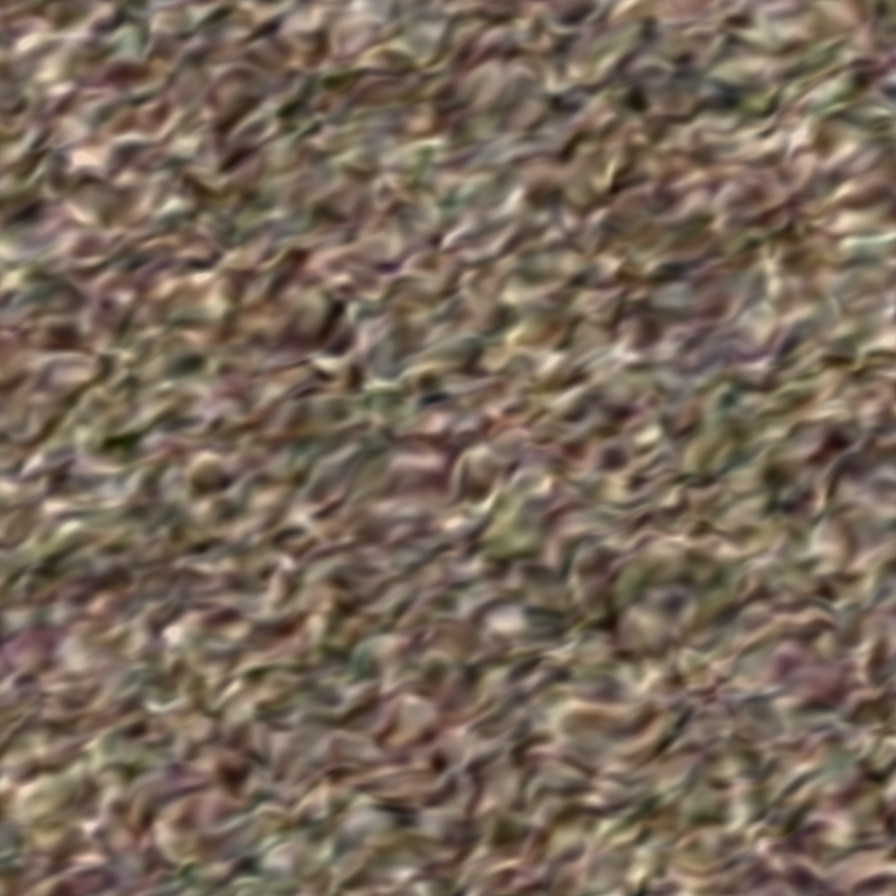
A Shadertoy shader for this texture:

```glsl
// Matted dry ground cover: short, slanted fibres in brown, with faint colour casts.
// Layers of stretched, warped gradient noise set the tone; slower layers tint it,
// and a sparse scatter of pale chips with dark undersides adds the accents.

const vec3 MEAN_BROWN = vec3(0.473, 0.411, 0.352);
const vec3 TONE_STEP = vec3(0.122, 0.119, 0.111);
const vec3 WARM_CAST = vec3(0.014, 0.001, -0.016);
const vec3 GREEN_CAST = vec3(-0.010, 0.009, -0.007);
const float CHIP_GRID = 6.0;
const float CHIP_SHARE = 0.32;

// Integer hash: two random values in 0..1 for a cell and a seed.
vec2 hash2(ivec2 cell, int seed) {
    uvec3 v = uvec3(ivec3(cell, seed)) * 1664525u + 1013904223u;
    v.x += v.y * v.z;
    v.y += v.z * v.x;
    v.z += v.x * v.y;
    v ^= v >> 16u;
    v.x += v.y * v.z;
    v.y += v.z * v.x;
    return vec2(v.xy >> 16u) / 65535.0;
}

vec2 rotate(vec2 p, float angle) {
    float c = cos(angle), s = sin(angle);
    return vec2(c * p.x + s * p.y, c * p.y - s * p.x);
}

float cornerSlope(ivec2 cell, vec2 offset, int seed) {
    return dot(hash2(cell, seed) * 2.0 - 1.0, offset);
}

// Gradient noise scaled to a standard deviation of about one.
float noise(vec2 p, int seed) {
    ivec2 cell = ivec2(floor(p));
    vec2 f = fract(p);
    vec2 w = f * f * f * (f * (f * 6.0 - 15.0) + 10.0);
    float low = mix(cornerSlope(cell, f, seed),
                    cornerSlope(cell + ivec2(1, 0), f - vec2(1, 0), seed), w.x);
    float high = mix(cornerSlope(cell + ivec2(0, 1), f - vec2(0, 1), seed),
                     cornerSlope(cell + ivec2(1, 1), f - vec2(1, 1), seed), w.x);
    return 5.7 * mix(low, high, w.y);
}

// Noise drawn out along a direction; density counts cells along and across it.
float fibres(vec2 p, float angle, vec2 density, int seed) {
    return noise(rotate(p, angle) * density, seed);
}

vec2 warp(vec2 p, float density, float amount, int seed) {
    return p + amount * vec2(noise(p * density, seed), noise(p * density, seed + 1));
}

// Pale chips (positive) above their shadows (negative).
float chips(vec2 p, int seed) {
    ivec2 home = ivec2(floor(p * CHIP_GRID));
    float sum = 0.0;
    for (int y = -1; y <= 1; y++) {
        for (int x = -1; x <= 1; x++) {
            ivec2 cell = home + ivec2(x, y);
            vec2 place = hash2(cell, seed);
            vec2 kind = hash2(cell, seed + 1);
            vec2 shape = hash2(cell, seed + 2);
            float present = step(kind.x, CHIP_SHARE);
            vec2 d = p - (vec2(cell) + place) / CHIP_GRID;
            float angle = mix(-0.6, 1.2, kind.y);
            vec2 size = vec2(mix(0.011, 0.026, shape.x), mix(0.006, 0.009, shape.y));
            vec2 lit = rotate(d, angle) / size;
            vec2 shade = rotate(d + vec2(-0.004, 0.017), angle) / size;
            sum += present * (exp(-dot(lit, lit)) - 0.8 * exp(-dot(shade, shade)));
        }
    }
    return sum;
}

void mainImage(out vec4 fragColor, in vec2 fragCoord) {
    vec2 uv = fragCoord / iResolution.y;
    vec2 p = warp(warp(uv, 9.0, 0.004, 1), 30.0, 0.0020, 3);

    // Fibre tone: coarse clumps, main strands, crossing strands, fine grain.
    float tone = 0.33 * fibres(p, 0.25, vec2(5.0, 11.0), 11)
               + 0.64 * fibres(p, 0.45, vec2(21.0, 41.0), 12)
               + 0.52 * fibres(p, 0.75, vec2(25.0, 47.0), 13)
               + 0.46 * fibres(p, 0.30, vec2(41.0, 70.0), 14);
    tone += 0.07 * (tone * tone - 1.0);
    tone += 2.2 * chips(warp(uv, 40.0, 0.002, 5), 21);
    tone = clamp(tone, -2.8, 3.6);

    // Colour casts: orange to blue, and green to purple.
    float warm = 0.9 * fibres(p, 0.40, vec2(20.0, 36.0), 31)
               + 0.6 * fibres(p, 0.30, vec2(6.0, 10.0), 32);
    float green = 0.9 * fibres(p, 0.50, vec2(18.0, 33.0), 33)
                + 0.7 * fibres(p, 0.20, vec2(5.0, 9.0), 34);

    vec3 color = MEAN_BROWN + tone * TONE_STEP + warm * WARM_CAST + green * GREEN_CAST;
    fragColor = vec4(clamp(color, 0.0, 1.0), 1.0);
}
```
